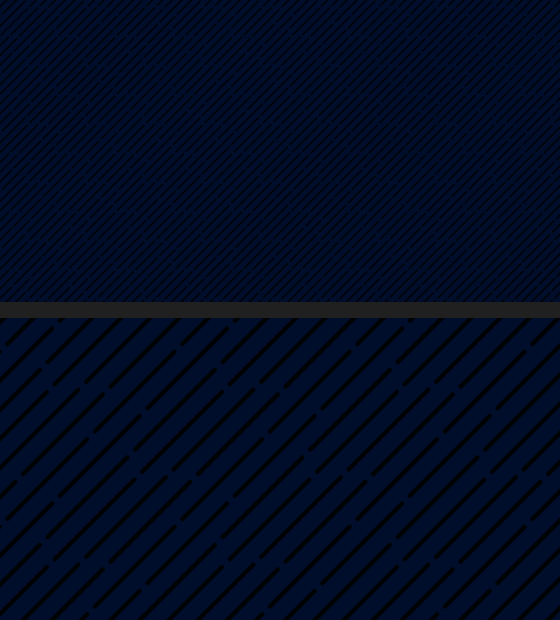
Top, the full canvas; bottom, a detail of the centre.
Give the GLSL for this pattern, as a Shadertoy shader.

```glsl
const float TILES_ACROSS = 9.6;
const float LINES_PER_TILE = 6.0;
const float LINE_PHASE = 0.7;
const float LINE_RADIUS = 0.0125;   // in tiles
const float GAP_HALF = 0.032;       // in tiles, measured along the line
const float DASH_PERIOD = 0.5;      // in tiles, measured horizontally
const float EDGE_SOFTNESS = 0.7;    // in pixel widths
const vec3 NAVY = vec3(0.0, 0.05, 0.17);
const vec3 INK = vec3(0.0, 0.008, 0.015);

// Break position for each diagonal of the tile
const float BREAKS[6] = float[6](0.22, 0.02, 0.45, 0.49, 0.17, 0.31);

// Distance to the nearest round-ended dash, in tiles
float dashDistance(vec2 p) {
    float row = (p.x + p.y) * LINES_PER_TILE - LINE_PHASE;
    float line = floor(row + 0.5);
    float across = abs(row - line) / (LINES_PER_TILE * sqrt(2.0));

    // Project onto the line, then find the nearest break
    float along = 0.5 * ((line + LINE_PHASE) / LINES_PER_TILE + p.x - p.y);
    int index = int(mod(line + 0.5, LINES_PER_TILE));
    float cycle = (along - BREAKS[index]) / DASH_PERIOD;
    float toBreak = abs(fract(cycle + 0.5) - 0.5) * DASH_PERIOD * sqrt(2.0);

    return length(vec2(across, max(GAP_HALF - toBreak, 0.0))) - LINE_RADIUS;
}

void mainImage(out vec4 fragColor, in vec2 fragCoord) {
    float pixel = TILES_ACROSS / iResolution.x;
    vec2 p = vec2(fragCoord.x, iResolution.y - fragCoord.y) * pixel;

    float edge = EDGE_SOFTNESS * pixel;
    float ink = 1.0 - smoothstep(-edge, edge, dashDistance(p));
    fragColor = vec4(mix(NAVY, INK, ink), 1.0);
}
```
